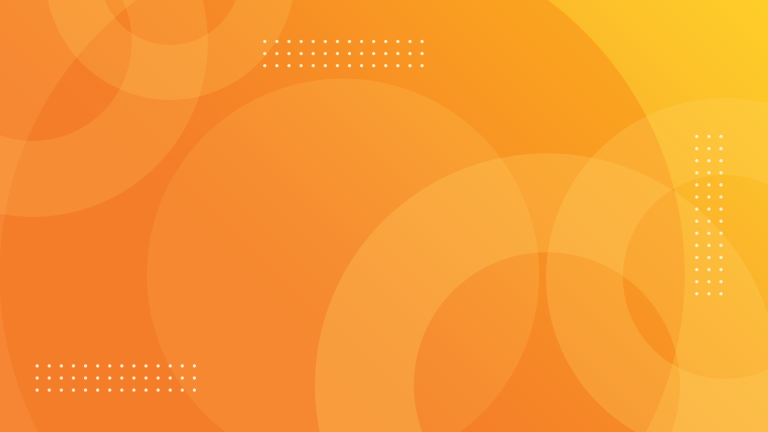
Reproduce this background procedurally as a WebGL 1 fragment shader.

```glsl
precision highp float;

// Warm abstract background: two diagonal orange-to-yellow gradients, one of
// them inside a huge disc, under translucent rings and small dot grids.
// Lengths are fractions of the canvas height, from the lower left corner.

uniform vec2 u_resolution;

// Antialiased coverage of a disc
float disc(vec2 p, vec2 center, float radius) {
  float pixel = 1.0 / u_resolution.y;
  return 1.0 - smoothstep(-0.7 * pixel, 0.7 * pixel, length(p - center) - radius);
}

float ring(vec2 p, vec2 center, float inner, float outer) {
  return disc(p, center, outer) - disc(p, center, inner);
}

// Grid of dots; first is the lower left dot, count the columns and rows
float dotGrid(vec2 p, vec2 first, vec2 count) {
  float spacing = 0.028;
  vec2 cell = clamp(floor((p - first) / spacing + 0.5), vec2(0.0), count - 1.0);
  return disc(p, first + cell * spacing, 0.0037);
}

// Lay a translucent pale amber over a colour
vec3 veil(vec3 color, float amount) {
  return mix(color, vec3(1.0, 0.84, 0.40), amount);
}

void main() {
  vec2 p = gl_FragCoord.xy / u_resolution.y;
  float diagonal = 0.36 * (p.x + p.y);

  // Backdrop and the deeper orange disc
  vec3 backdrop = mix(vec3(0.965, 0.525, 0.20), vec3(1.0, 0.84, 0.15),
                      smoothstep(0.2, 1.2, diagonal));
  vec3 deepOrange = mix(vec3(0.957, 0.49, 0.16), vec3(0.985, 0.66, 0.12),
                        smoothstep(0.3, 0.95, diagonal));
  vec3 color = mix(backdrop, deepOrange, disc(p, vec2(0.792, 0.366), 0.793));

  // Central disc, brighter towards the upper right
  float discGlow = mix(0.12, 0.19, smoothstep(0.3, 0.65, diagonal));
  color = veil(color, discGlow * disc(p, vec2(0.794, 0.364), 0.454));

  // Large rings on the right
  color = veil(color, 0.26 * ring(p, vec2(1.266, 0.108), 0.308, 0.537));
  color = veil(color, 0.25 * ring(p, vec2(1.678, 0.359), 0.236, 0.414));

  // Smaller rings in the upper left
  color = veil(color, 0.17 * ring(p, vec2(0.076, 0.903), 0.229, 0.405));
  color = veil(color, 0.19 * ring(p, vec2(0.394, 1.058), 0.162, 0.289));

  // Dot grids
  float dots = dotGrid(p, vec2(0.613, 0.848), vec2(14.0, 3.0));
  dots = max(dots, dotGrid(p, vec2(0.086, 0.097), vec2(14.0, 3.0)));
  dots = max(dots, dotGrid(p, vec2(1.613, 0.320), vec2(3.0, 14.0)));
  color = mix(color, vec3(1.0, 0.95, 0.80), 0.92 * dots);

  gl_FragColor = vec4(color, 1.0);
}
```
